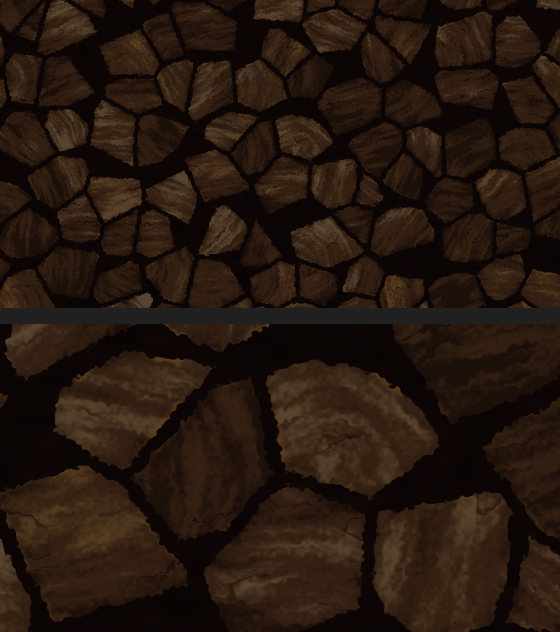
Top, the full canvas; bottom, a detail of the centre.
Reproduce this texture procedurally as a Shadertoy shader.

```glsl
// Stacked split firewood: dim end-grain faces separated by near-black gaps.
const float ROWS = 6.3;         // logs per canvas height
const float JITTER = 0.78;      // scatter of the log centres
const float SIZE_SPREAD = 0.22; // difference between large and small logs
const float GAP = 0.045;        // half the space between neighbours
const float ROUGHNESS = 0.035;  // splintered outline
const float GRAIN = 17.0;       // grain lines per log width
const vec3 GAP_COLOR = vec3(0.043, 0.018, 0.016);
const vec3 SHADE_COLOR = vec3(0.105, 0.057, 0.036);
const vec3 WOOD_COLOR = vec3(0.200, 0.122, 0.068);
const vec3 TAN_COLOR = vec3(0.350, 0.240, 0.115);
const vec3 PALE_COLOR = vec3(0.345, 0.270, 0.185);

float hash(vec2 p) {
    vec3 q = fract(vec3(p.xyx) * 0.1031);
    q += dot(q, q.yzx + 33.33);
    return fract((q.x + q.y) * q.z);
}

float noise(vec2 p) {
    vec2 i = floor(p), f = fract(p);
    f = f * f * (3.0 - 2.0 * f);
    return mix(mix(hash(i), hash(i + vec2(1, 0)), f.x),
               mix(hash(i + vec2(0, 1)), hash(i + vec2(1, 1)), f.x), f.y);
}

vec2 rotate(vec2 p, float a) {
    float c = cos(a), s = sin(a);
    return vec2(c * p.x - s * p.y, s * p.x + c * p.y);
}

vec2 logCentre(vec2 id) {
    return id + 0.5 + JITTER * (vec2(hash(id + 11.3), hash(id + 47.9)) - 0.5);
}

// Squared distance less a size weight: larger logs claim more room.
float power(vec2 p, vec2 id) {
    vec2 d = p - logCentre(id);
    return dot(d, d) - SIZE_SPREAD * hash(id + 71.7);
}

// Id of the log that owns p, and the distance to its nearest neighbour's border.
vec3 findLog(vec2 p) {
    vec2 base = floor(p), owner = base;
    float best = 1e5, border = 1e5;
    for (int k = 0; k < 25; k++) {
        vec2 id = base + vec2(k % 5 - 2, k / 5 - 2);
        float w = power(p, id);
        if (w < best) { best = w; owner = id; }
    }
    vec2 centre = logCentre(owner);
    for (int k = 0; k < 25; k++) {
        vec2 id = base + vec2(k % 5 - 2, k / 5 - 2);
        if (id != owner)
            border = min(border, (power(p, id) - best) / (2.0 * length(logCentre(id) - centre)));
    }
    return vec3(owner, border);
}

// Grain stretched along the second coordinate, from broad bands to fine lines.
float grain(vec2 g) {
    return 0.40 * noise(g * vec2(0.45, 0.7)) + 0.35 * noise(g + 31.0)
         + 0.25 * noise(g * vec2(1.9, 2.5) + 67.0);
}

void mainImage(out vec4 fragColor, in vec2 fragCoord) {
    vec2 p = fragCoord / iResolution.y * ROWS + vec2(20.0, 40.0);
    float pixel = ROWS / iResolution.y;

    // Splinter the outlines
    vec2 warp = vec2(noise(p * 13.0), noise(p * 13.0 + 50.0)) - 0.5;
    vec2 fine = vec2(noise(p * 34.0), noise(p * 34.0 + 90.0)) - 0.5;
    vec3 found = findLog(p + ROUGHNESS * (warp + fine));
    vec2 id = found.xy;
    vec2 local = p - logCentre(id) + ROUGHNESS * (warp + fine);

    // Split shape: block, wedge or half round
    float kind = hash(id + 3.1), turn = hash(id + 8.6), shape;
    vec2 q, pith;
    if (kind < 0.45) {
        q = rotate(local, (turn - 0.5) * 1.1);
        pith = vec2(-0.9, 0.8 * (hash(id + 5.2) - 0.5));
        vec2 b = abs(q) - vec2(0.68, 0.48);
        shape = max(b.x, b.y);
    } else if (kind < 0.80) {
        q = rotate(local, turn * 6.2832);
        pith = vec2(-0.68, 0.0);
        float spread = mix(0.50, 0.75, hash(id + 5.2));
        vec2 w = q - pith;
        shape = max(abs(w.y) * cos(spread) - w.x * sin(spread), length(w) - 1.20);
    } else {
        q = rotate(local, (turn - 0.5) * 1.2);
        pith = vec2(0.0, -0.42);
        shape = max(pith.y - q.y, length(q - pith) - 0.86);
    }
    float face = max(GAP - found.z, shape);

    // Straight saw grain, or growth rings around the pith on some logs
    vec2 seed = id * 7.0;
    vec2 bent = rotate(q, (hash(id + 23.0) - 0.5) * 1.2 + (hash(id + 29.0) < 0.3 ? 1.57 : 0.0));
    bent.y += 0.12 * noise(bent * 2.2 + seed);
    float lines = grain(vec2(bent.y * GRAIN, bent.x * 2.2) + seed);
    vec2 ray = q - pith;
    float radius = length(ray) + 0.10 * noise(q * 3.0 + seed);
    float rings = grain(vec2(radius * GRAIN, atan(ray.y, ray.x) * 2.0) + seed);
    float ringShare = smoothstep(0.50, 0.85, hash(id + 61.0));
    float streak = mix(lines, rings, 0.85 * ringShare);

    // Brightness: log tone, grain, blotches and light from above
    float tone = 0.46 + 0.42 * (hash(id + 37.0) - 0.5) + 1.05 * (streak - 0.5);
    tone += 0.32 * (noise(q * 2.6 + seed) - 0.5) + 0.14 * dot(local, vec2(-0.4, 0.9));
    tone += 0.16 * (noise(p * 38.0) - 0.5);
    float rim = smoothstep(0.055, 0.0, -face) * smoothstep(0.50, 0.85, noise(p * 5.0 + 17.0));
    tone += 0.38 * rim - 0.16 * smoothstep(0.10, 0.0, -face);

    // Drying cracks follow the grain
    float crack = noise(vec2(bent.y * 8.0, bent.x * 1.3) + seed + 140.0);
    crack = smoothstep(0.035, 0.0, abs(crack - 0.5)) * smoothstep(0.55, 0.75, noise(q * 2.4 + seed + 80.0));
    tone -= 0.40 * crack;

    vec3 light = mix(PALE_COLOR, TAN_COLOR, smoothstep(0.35, 0.75, hash(id + 53.0) + 0.4 * rim));
    vec3 wood = mix(SHADE_COLOR, WOOD_COLOR, smoothstep(0.05, 0.50, tone));
    wood = mix(wood, light, smoothstep(0.48, 0.98, tone));

    // Dim log sides deep in the gaps
    vec3 gap = GAP_COLOR * (0.8 + 0.5 * noise(p * vec2(7.0, 11.0)));
    fragColor = vec4(mix(wood, gap, smoothstep(-pixel, pixel, face)), 1.0);
}
```
